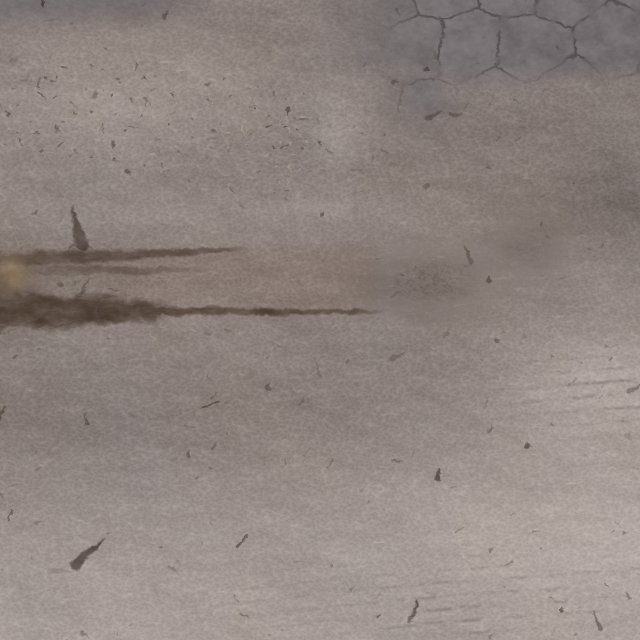
Give the GLSL for this texture, as a WebGL 2 fragment shader.

```glsl
#version 300 es
precision highp float;
uniform vec2 u_resolution;
out vec4 fragColor;

vec2 hash2(vec2 p) {
  vec3 q = fract(p.xyx * vec3(0.1031, 0.1030, 0.0973));
  q += dot(q, q.yzx + 33.33);
  return fract((q.xx + q.yz) * q.zy);
}

// Cellular noise on staggered rows: nearest and second nearest distance
vec2 cells(vec2 p, float jitter) {
  vec2 near = vec2(9.0);
  for (int k = 0; k < 9; k++) {
    vec2 c = floor(p) + vec2(k % 3 - 1, k / 3 - 1);
    vec2 site = c + mix(vec2(0.5), hash2(c), jitter);
    site.x += 0.5 * mod(c.y, 2.0) - 0.25;
    float d = length(site - p);
    near = d < near.x ? vec2(d, near.x) : vec2(near.x, min(near.y, d));
  }
  return near;
}

// Layered, rotated sines, roughly -1 to 1
float waves(vec2 p) {
  float sum = 0.0, amp = 0.55;
  for (int i = 0; i < 5; i++) {
    sum += amp * sin(p.x + 1.6 * sin(p.y + 0.7 * p.x)) * cos(0.8 * p.y - 0.4 * p.x);
    p = mat2(1.5, 1.1, -1.1, 1.5) * p + 3.7;
    amp *= 0.62;
  }
  return sum;
}

float blob(vec2 p, float x, float y, float rx, float ry) {
  vec2 d = (p - vec2(x, y)) / vec2(rx, ry);
  return exp(-dot(d, d));
}

// Capsule from a to b whose radius tapers
float taper(vec2 p, vec2 a, vec2 b, float ra, float rb) {
  float t = clamp(dot(p - a, b - a) / dot(b - a, b - a), 0.0, 1.0);
  return length(p - mix(a, b, t)) - mix(ra, rb, t);
}

// Scattered slivers; lean is the mean angle
float slivers(vec2 p, float scale, float amount, float lean) {
  float mask = 0.0, soft = scale * (0.0008 + 0.5 / u_resolution.y);
  for (int k = 0; k < 9; k++) {
    vec2 c = floor(p * scale) + vec2(k % 3 - 1, k / 3 - 1);
    vec2 r = hash2(c + scale), s = hash2(c + 57.0);
    float angle = lean + 2.2 * (s.x - 0.5);
    vec2 reach = vec2(cos(angle), sin(angle)) * mix(0.03, 0.3, s.y * s.y);
    float d = taper(p * scale, c + r - reach, c + r + reach, 0.08 * r.x + 0.02, 0.02);
    float shown = step(hash2(c + 113.0).x, amount) * mix(0.3, 1.0, r.y);
    mask = max(mask, shown * (1.0 - smoothstep(-soft, soft, d)));
  }
  return mask;
}

// Frayed horizontal stain, thinning toward its end
float streak(vec2 p, float y, float end, float startHalf, float endHalf) {
  float fray = waves(p * vec2(35.0, 90.0));
  float halfWidth = mix(startHalf, endHalf, min(p.x / end, 1.0)) * (1.0 + 0.35 * fray);
  float body = 1.0 - smoothstep(0.4 * halfWidth, halfWidth + 0.003, abs(p.y - y));
  return body * (0.85 + 0.3 * fray) * (1.0 - smoothstep(end - 0.05, end + 0.01, p.x));
}

void main() {
  vec2 p = gl_FragCoord.xy / u_resolution;
  float broad = waves(p * vec2(5.0, 8.0) + 2.0);
  float brushed = waves(p * vec2(14.0, 85.0) + 9.0);
  float mottled = waves(p * vec2(45.0, 60.0));
  float fine = waves(p * vec2(150.0, 230.0));
  vec2 rough = p + 0.003 * vec2(mottled + fine, waves(p * 90.0 + 4.0));

  // Broad light and shade
  float tone = 0.53 + 0.02 * (broad + brushed + fine) + 0.015 * mottled;
  tone += 0.1 * (1.0 - smoothstep(0.06, 0.36, p.y - 0.07 * p.x + 0.025 * broad));
  tone += 0.13 * blob(p, 0.95, 0.4, 0.17, 0.09) + 0.05 * blob(p, 0.95, 0.15, 0.35, 0.2);
  tone += 0.06 * blob(p, 0.2, 0.84, 0.3, 0.09) + 0.06 * blob(p, 0.53, 0.79, 0.04, 0.08);
  tone += 0.04 * blob(p, 0.35, 0.67, 0.3, 0.03) - 0.07 * blob(p, 0.97, 0.68, 0.18, 0.06);
  tone -= 0.02 * blob(p, 0.2, 0.35, 0.4, 0.08) + 0.025 * blob(p, 0.8, 0.8, 0.25, 0.08);

  // Fine grain, scratches and a smudged patch
  float pits = cells(rough * vec2(150.0, 190.0), 1.0).x;
  tone += 0.07 * (pits - 0.45);
  tone += 0.05 * slivers(rough * vec2(0.35, 1.0), 65.0, 0.5, 0.0);
  float smudge = blob(p, 0.67, 0.56, 0.1, 0.05) + 0.7 * blob(p, 0.83, 0.62, 0.06, 0.05);
  tone -= smudge * (0.04 + 0.09 * smoothstep(0.1, 0.8, pits + 0.5 * fine) + 0.03 * mottled);

  // Broken ripple lines
  float ripple = pow(0.5 + 0.5 * sin(300.0 * (p.y - 0.09 * p.x) + 1.5 * broad + 0.7 * mottled), 5.0);
  float rippled = blob(p, 0.97, 0.39, 0.16, 0.06) + blob(p, 0.8, 0.06, 0.36, 0.08);
  tone -= 0.1 * ripple * rippled * smoothstep(-0.4, 0.5, mottled);
  vec3 color = tone + vec3(0.01, -0.032, -0.05);
  color += vec3(0.006, 0.0, -0.006) * waves(p * 7.0 + 20.0);

  // Blue-grey film with a faint honeycomb
  float film = smoothstep(0.85, 0.91, p.y + 0.02 * broad) * smoothstep(0.45, 0.7, p.x);
  film = max(film, 0.8 * blob(p, 0.66, 0.86, 0.055, 0.065));
  film = max(film, 0.8 * smoothstep(0.94, 1.0, p.y + 0.01 * broad) * (1.0 - smoothstep(0.2, 0.4, p.x)));
  color = mix(color, vec3(0.42, 0.4, 0.41) + 0.02 * (broad + mottled + fine), 0.9 * film);
  vec2 comb = cells(rough * vec2(9.5, 11.0) + vec2(0.2, 0.3), 0.45);
  float combed = film * smoothstep(0.55, 0.65, p.x) * smoothstep(-0.6, 0.6, mottled + 0.5 * broad);
  color -= combed * (0.14 * (1.0 - smoothstep(0.0, 0.07, comb.y - comb.x)) - 0.025);

  // Flaked area: pale chips and dark crumbs
  float flaked = blob(p, 0.18, 0.83, 0.22, 0.07) + blob(p, 0.38, 0.77, 0.15, 0.06);
  flaked = smoothstep(0.1, 0.5, flaked + 0.2 * mottled);
  color = mix(color, vec3(0.72, 0.66, 0.58), 0.65 * flaked * slivers(rough, 50.0, 1.0, -0.4));
  color = mix(color, vec3(0.32, 0.27, 0.23), 0.8 * flaked * slivers(rough + 0.37, 40.0, 0.8, -0.5));

  // Brown stains from the left edge
  float between = smoothstep(0.49, 0.52, p.y) * (1.0 - smoothstep(0.6, 0.62, p.y));
  color -= vec3(0.02, 0.027, 0.034) * between * (1.0 - smoothstep(0.57, 0.61, p.x));
  float stain = streak(rough, 0.515, 0.27, 0.042, 0.016);
  stain = max(stain, 0.85 * streak(rough, 0.515 - 0.004 * p.x, 0.6, 0.012, 0.002));
  stain = max(stain, 0.8 * streak(rough, 0.592 + 0.05 * p.x, 0.39, 0.017, 0.001));
  stain = max(stain, 0.5 * streak(rough, 0.578, 0.31, 0.012, 0.003));
  stain = max(stain, 0.6 * blob(p, 0.0, 0.54, 0.07, 0.05));
  color = mix(color, vec3(0.28, 0.22, 0.18) + 0.03 * brushed, 0.92 * min(stain, 1.0));
  color = mix(color, vec3(0.53, 0.45, 0.34) + 0.1 * mottled, 0.85 * blob(rough, 0.02, 0.572, 0.024, 0.024));

  // Loose specks and long splinters
  float specks = max(0.7 * slivers(rough, 19.0, 0.14, 0.9), 0.45 * slivers(rough + 0.61, 37.0, 0.15, 0.2));
  float splinter = taper(rough, vec2(0.128, 0.62), vec2(0.112, 0.675), 0.011, 0.001);
  splinter = min(splinter, taper(rough, vec2(0.12, 0.118), vec2(0.162, 0.157), 0.009, 0.001));
  splinter = min(splinter, taper(rough, vec2(0.641, 0.028), vec2(0.652, 0.062), 0.002, 0.002));
  specks = max(specks, 0.8 * (1.0 - smoothstep(-0.003, 0.003, splinter)));
  color = mix(color, vec3(0.3, 0.25, 0.23) + 0.08 * mottled, specks);
  fragColor = vec4(clamp(color, 0.0, 1.0), 1.0);
}
```
